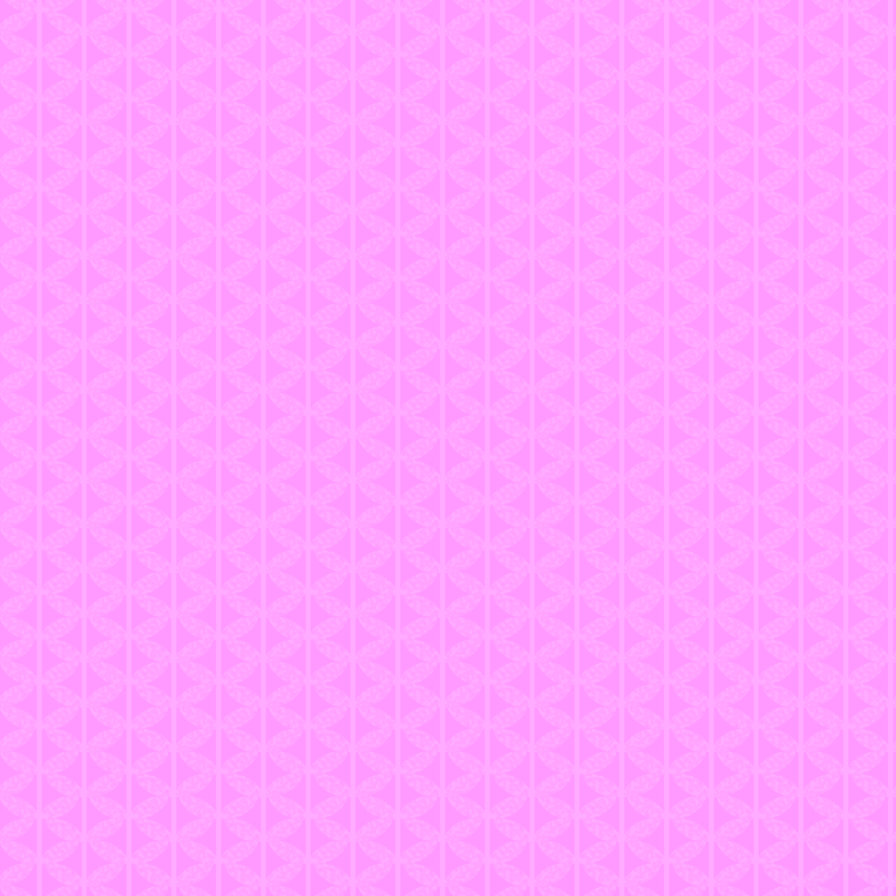
Give the GLSL for this pattern, as a three.js fragment shader.

```glsl
varying vec2 vUv;

const float REPEATS = 20.0;
const vec2 FIRST_NODE = vec2(0.88, 0.74);
const vec2 LEAF_TIP = vec2(0.87, 0.46);
const float LEAF_HALF_WIDTH = 0.19;
const float STEM_HALF_WIDTH = 0.055;
const float SOFTNESS = 0.02;
const float GRAIN_PER_CELL = 10.0;

const vec3 GROUND = vec3(1.0, 0.60, 1.0);
const vec3 LEAF = vec3(1.0, 0.64, 1.0);
const vec3 HIGHLIGHT = vec3(1.0, 0.67, 1.0);

// Unit gradient at a lattice point that wraps after each period
vec2 latticeGradient(vec2 cell, vec2 period) {
  cell = mod(cell, period);
  float angle = 6.2832 * fract(sin(dot(cell, vec2(127.1, 311.7))) * 43758.5);
  return vec2(cos(angle), sin(angle));
}

float gradientNoise(vec2 p, vec2 period) {
  vec2 cell = floor(p);
  vec2 f = p - cell;
  vec2 blend = f * f * f * (f * (f * 6.0 - 15.0) + 10.0);
  vec2 right = vec2(1.0, 0.0);
  vec2 up = vec2(0.0, 1.0);
  float a = dot(latticeGradient(cell, period), f);
  float b = dot(latticeGradient(cell + right, period), f - right);
  float c = dot(latticeGradient(cell + up, period), f - up);
  float d = dot(latticeGradient(cell + 1.0, period), f - 1.0);
  return mix(mix(a, b, blend.x), mix(c, d, blend.x), blend.y);
}

float fillShape(float distance, float softness) {
  return 1.0 - smoothstep(-softness, softness, distance);
}

// Approximate distance to a pointed oval from the origin to its tip
float leafDistance(vec2 p, vec2 tip, float halfWidth) {
  float size = length(tip);
  vec2 axis = tip / size;
  float along = 2.0 * dot(p, axis) / size - 1.0;
  float across = abs(p.x * axis.y - p.y * axis.x);
  float profile = pow(max(1.0 - along * along, 0.0), 0.7);
  float beyondEnds = max(abs(along) - 1.0, 0.0) * size * 0.5;
  return across - halfWidth * profile + beyondEnds;
}

// Mirrored leaves along one stem; odd stems sit half a repeat higher
float stemLeaves(vec2 p, float stem) {
  vec2 q = p - vec2(stem, 0.5 * mod(stem, 2.0));
  q.x = abs(q.x);
  q.y = fract(q.y + 0.27) - 0.27;
  return leafDistance(q, LEAF_TIP, LEAF_HALF_WIDTH);
}

void main() {
  vec2 p = vUv * REPEATS - FIRST_NODE;
  float stem = floor(p.x);

  // Leaves reaching in from the stems on both sides
  float leaves = min(stemLeaves(p, stem), stemLeaves(p, stem + 1.0));
  float leafMask = fillShape(leaves, SOFTNESS);

  // Fine speckle on the leaves
  vec2 grainPeriod = GRAIN_PER_CELL * vec2(2.0, 1.0);
  float grain = gradientNoise(p * GRAIN_PER_CELL, grainPeriod);
  vec3 leafColor = mix(LEAF, HIGHLIGHT, smoothstep(0.04, 0.18, grain));
  leafColor = mix(GROUND, leafColor, smoothstep(-0.5, -0.32, grain));

  // Straight stems over the leaves
  float stemDistance = abs(fract(p.x + 0.5) - 0.5) - STEM_HALF_WIDTH;
  vec3 color = mix(GROUND, leafColor, leafMask);
  color = mix(color, HIGHLIGHT, fillShape(stemDistance, SOFTNESS));
  gl_FragColor = vec4(color, 1.0);
}
```
